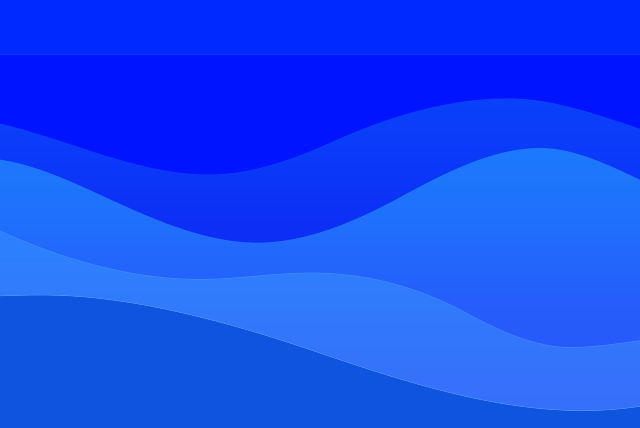
Give the GLSL for this background, as a WebGL 1 fragment shader.

```glsl
precision highp float;
// Layered blue waves under a flat sky with a paler band along the top.
// Each crest is a smooth cubic curve through knots (x, height, slope);
// layers are painted back to front with vertical gradients and thin rims.

uniform vec2 u_resolution;

const float BAND_EDGE = 0.873;
const float RIM_WIDTH = 0.0022;

// Cubic Hermite span between two knots.
float span(float x, vec3 a, vec3 b) {
  float w = b.x - a.x;
  float t = clamp((x - a.x) / w, 0.0, 1.0);
  float s = 1.0 - t;
  float rise = mix(a.y, b.y, t * t * (3.0 - 2.0 * t));
  return rise + w * t * s * (a.z * s - b.z * t);
}

// Crest height along a chain of six knots.
float crest(float x, vec3 a, vec3 b, vec3 c, vec3 d, vec3 e, vec3 f) {
  if (x < b.x) return span(x, a, b);
  if (x < c.x) return span(x, b, c);
  if (x < d.x) return span(x, c, d);
  if (x < e.x) return span(x, d, e);
  return span(x, e, f);
}

// Vertical gradient from a low colour to a high colour.
vec3 gradient(float y, float lowY, float highY, vec3 low, vec3 high) {
  return mix(low, high, smoothstep(lowY, highY, y));
}

// Paint one layer below its crest, with a light rim just inside the edge.
vec3 paintLayer(vec3 base, vec3 fill, vec3 rim, float rimAmount,
                float depth, float pixel) {
  float cover = smoothstep(-0.7 * pixel, 0.7 * pixel, depth);
  float glow = 1.0 - smoothstep(0.0, max(RIM_WIDTH, pixel), depth);
  return mix(base, mix(fill, rim, glow * rimAmount), cover);
}

void main() {
  vec2 uv = gl_FragCoord.xy / u_resolution;
  float x = uv.x;
  float y = uv.y;
  float pixel = 1.0 / u_resolution.y;

  // Crests, from the farthest wave to the nearest.
  float far = crest(x, vec3(0.0, 0.711, -0.345), vec3(0.163, 0.637, -0.463),
                       vec3(0.326, 0.592, 0.0), vec3(0.517, 0.667, 0.675),
                       vec3(0.794, 0.770, 0.0), vec3(1.0, 0.699, -0.495));
  float middle = crest(x, vec3(0.0, 0.627, -0.225), vec3(0.156, 0.545, -0.69),
                          vec3(0.402, 0.433, 0.0), vec3(0.625, 0.539, 0.81),
                          vec3(0.844, 0.654, 0.0), vec3(1.0, 0.580, -0.705));
  float near = crest(x, vec3(0.0, 0.461, -0.675), vec3(0.313, 0.348, 0.0),
                        vec3(0.486, 0.363, 0.0), vec3(0.729, 0.269, -0.81),
                        vec3(0.892, 0.189, 0.0), vec3(1.0, 0.205, 0.21));
  float front = crest(x, vec3(0.0, 0.309, 0.06), vec3(0.065, 0.311, 0.0),
                         vec3(0.28, 0.271, -0.336), vec3(0.495, 0.178, -0.51),
                         vec3(0.911, 0.041, 0.0), vec3(1.0, 0.051, 0.225));

  // Sky: paler top band, separated by a faint line.
  vec3 deepSky = vec3(0.0, 0.08, 1.0);
  vec3 bandSky = vec3(0.0, 0.16, 1.0);
  float band = smoothstep(-0.7 * pixel, 0.7 * pixel, y - BAND_EDGE);
  float line = 1.0 - smoothstep(0.0, max(RIM_WIDTH, pixel), abs(y - BAND_EDGE));
  vec3 color = mix(deepSky, bandSky, band);
  color = mix(color, vec3(0.10, 0.25, 1.0), 0.7 * line);

  // Waves, back to front.
  vec3 farFill = gradient(y, 0.42, 0.77, vec3(0.05, 0.18, 0.96), vec3(0.04, 0.25, 0.98));
  vec3 middleFill = gradient(y, 0.17, 0.66, vec3(0.15, 0.35, 0.98), vec3(0.11, 0.47, 0.99));
  vec3 nearFill = gradient(y, 0.04, 0.46, vec3(0.21, 0.44, 0.98), vec3(0.18, 0.50, 0.99));
  vec3 frontFill = vec3(0.055, 0.33, 0.87);
  vec3 rim = vec3(0.36, 0.66, 0.98);

  color = paintLayer(color, farFill, rim, 0.08, far - y, pixel);
  color = paintLayer(color, middleFill, rim, 0.15, middle - y, pixel);
  color = paintLayer(color, nearFill, rim, 0.5, near - y, pixel);
  color = paintLayer(color, frontFill, rim, 0.9, front - y, pixel);

  gl_FragColor = vec4(color, 1.0);
}
```
